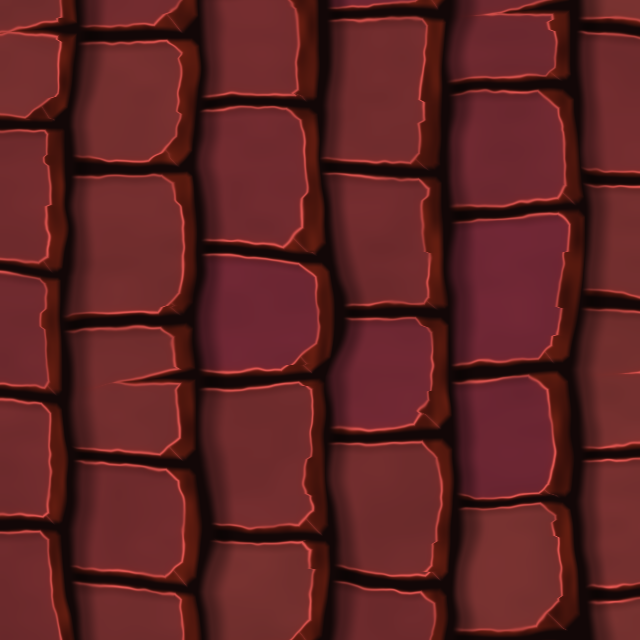
Write a WebGL 1 fragment shader that draws this texture.

```glsl
precision highp float;

uniform vec2 u_resolution;

// Layout, in canvas heights
const float COLUMN_WIDTH = 0.197;
const float COLUMN_START = 0.11;
const float ROW_HEIGHT = 0.218;
const float EDGE_JITTER = 0.034;
const float SIDE_BEVEL = 0.026;
const float FOOT_BEVEL = 0.009;
const float GAP = 0.010;
const float RIM_WIDTH = 0.0021;
const float SHADOW_REACH = 0.050;
const float CRACK_CHANCE = 0.13;

// Colours
const vec3 RED_FACE = vec3(0.435, 0.168, 0.175);
const vec3 PLUM_FACE = vec3(0.415, 0.145, 0.195);
const vec3 BROWN_FACE = vec3(0.450, 0.188, 0.180);
const vec3 BEVEL_LIT = vec3(0.390, 0.115, 0.065);
const vec3 BEVEL_DARK = vec3(0.200, 0.055, 0.035);
const vec3 CREVICE = vec3(0.070, 0.028, 0.027);
const vec3 RIM = vec3(0.860, 0.330, 0.310);
const vec3 GLOW = vec3(0.620, 0.130, 0.090);

float hash(vec2 p) {
  return fract(sin(dot(p, vec2(127.1, 311.7))) * 43758.5453);
}

float noise(vec2 p) {
  vec2 i = floor(p), f = fract(p);
  f = f * f * (3.0 - 2.0 * f);
  return mix(mix(hash(i), hash(i + vec2(1, 0)), f.x),
             mix(hash(i + vec2(0, 1)), hash(i + vec2(1, 1)), f.x), f.y);
}

// Height of a sloping joint between two stones, in rows
float joint(float col, float row, float across) {
  vec2 id = vec2(col, row);
  return row + 0.26 * (hash(id + 3.7) - 0.5)
       + 0.16 * (hash(id + 8.1) - 0.5) * (across + 0.5);
}

// One column of stones, laid over the column to its right
vec3 paintColumn(float col, vec2 p, vec3 under, float pixel) {
  float across = (p.x - COLUMN_START) / COLUMN_WIDTH - col;
  float level = p.y / ROW_HEIGHT + 0.5 * mod(col, 2.0) + 0.35 * hash(vec2(col, 5.3));
  float row = floor(level);
  if (level < joint(col, row, across)) row -= 1.0;
  else if (level > joint(col, row + 1.0, across)) row += 1.0;
  vec2 id = vec2(col, row);

  // Distances to the foot, the top and the right side
  float foot = (level - joint(col, row, across)) * ROW_HEIGHT;
  float top = (joint(col, row + 1.0, across) - level) * ROW_HEIGHT;
  float t = foot / (foot + top);
  float bulge = mix(hash(id + 1.3), hash(id + vec2(1.3, 2.3)), t) - 0.5;
  float bow = (hash(id + 6.9) - 0.35) * 0.07 * t * (1.0 - t);
  float side = EDGE_JITTER * bulge + bow - across * COLUMN_WIDTH;

  // Silhouette with cut corners
  float gap = GAP * (0.5 + 0.9 * noise(p * 9.0 + id * 3.0));
  float cut = 0.008 + 0.034 * hash(id + 2.9);
  float topCut = 0.006 + 0.022 * hash(id + 9.4);
  float footBody = foot - gap;
  float topBody = top - 0.003;
  float body = min(side, min(footBody, topBody));
  body = min(body, (side + footBody - cut * 0.6) * 0.707);
  body = min(body, (side + topBody - topCut * 0.6) * 0.707);

  // Flat face, chipped along its right side
  float chip = smoothstep(0.60, 0.66, noise(vec2(p.y * 24.0, col * 7.0))) * 0.007;
  float rough = 0.003 * (noise(p * 75.0) - 0.5);
  float sideFace = side - SIDE_BEVEL * (0.75 + 0.4 * noise(p * 13.0)) - chip;
  float footFace = footBody - FOOT_BEVEL * (0.5 + 0.8 * noise(p * 17.0 + 4.0));
  float topFace = topBody - 0.004;
  float face = min(sideFace, min(footFace, topFace));
  face = min(face, (sideFace + footFace - cut) * 0.707);
  face = min(face, (sideFace + topFace - topCut) * 0.707) + rough;

  // Occasional wedge crack from the right
  if (hash(id + 4.6) < CRACK_CHANCE) {
    float spine = abs((t - 0.6) * (foot + top) + 0.12 * (side - 0.06));
    float wedge = spine - 0.016 * (1.0 - side / 0.12);
    face = min(face, wedge + rough);
    body = min(body, wedge + 0.008);
  }

  // Painted face
  float tint = hash(id + 7.7);
  vec3 stone = mix(RED_FACE, PLUM_FACE, smoothstep(0.5, 0.9, tint));
  stone = mix(stone, BROWN_FACE, 1.0 - smoothstep(0.1, 0.45, tint));
  stone *= 0.94 + 0.09 * noise(p * 10.0 + id) + 0.05 * noise(p * vec2(22.0, 34.0));
  stone *= mix(0.80, 1.0, smoothstep(0.0, 0.018, topFace));

  // Bevel, darker outward, then the crevice
  vec3 bevel = mix(BEVEL_DARK, BEVEL_LIT, noise(p * vec2(60.0, 24.0)));
  bevel = mix(CREVICE, bevel, smoothstep(0.0, 0.012, body + 0.003));
  vec3 color = mix(bevel, stone, smoothstep(-pixel, pixel, face));
  color = mix(CREVICE, color, smoothstep(-0.002 - pixel, 0.002, body));

  // Bright rim and corner ridge
  float inside = smoothstep(-0.004, 0.003, body);
  float strength = (0.45 + 0.65 * noise(p * 21.0 + 9.0)) * inside;
  float ridge = exp(-abs(sideFace - footFace) / 0.0022) * (1.0 - smoothstep(-0.004, 0.0, face));
  float line = exp(-pow(face / RIM_WIDTH, 2.0));
  color = mix(color, GLOW, 0.35 * strength * exp(-abs(face) / 0.0045));
  color = mix(color, RIM, clamp(strength * (line + 0.35 * ridge), 0.0, 1.0));

  // Shadow cast on the column beneath
  float away = -side + 0.018 * (noise(p * 12.0 + 2.0) - 0.5);
  float soft = 1.0 - smoothstep(SHADOW_REACH * 0.45, SHADOW_REACH, away);
  float contact = 1.0 - smoothstep(0.004, 0.022, away);
  under *= 1.0 - 0.36 * soft;
  under = mix(under, CREVICE, contact);
  return mix(under, color, smoothstep(-pixel, pixel, side));
}

void main() {
  float scale = min(u_resolution.x, u_resolution.y);
  vec2 p = gl_FragCoord.xy / scale;
  float pixel = 1.0 / scale;
  vec2 warp = vec2(noise(p * 8.0), noise(p * 8.0 + 31.0)) - 0.5;
  warp += 0.35 * (vec2(noise(p * 28.0 + 17.0), noise(p * 28.0 + 53.0)) - 0.5);
  p += 0.014 * warp;

  // Right to left, so each column overlaps the next
  float nearest = floor((p.x - COLUMN_START) / COLUMN_WIDTH) + 1.0;
  vec3 color = CREVICE;
  for (int i = 0; i < 3; i++) {
    color = paintColumn(nearest + 1.0 - float(i), p, color, pixel);
  }
  gl_FragColor = vec4(color, 1.0);
}
```
